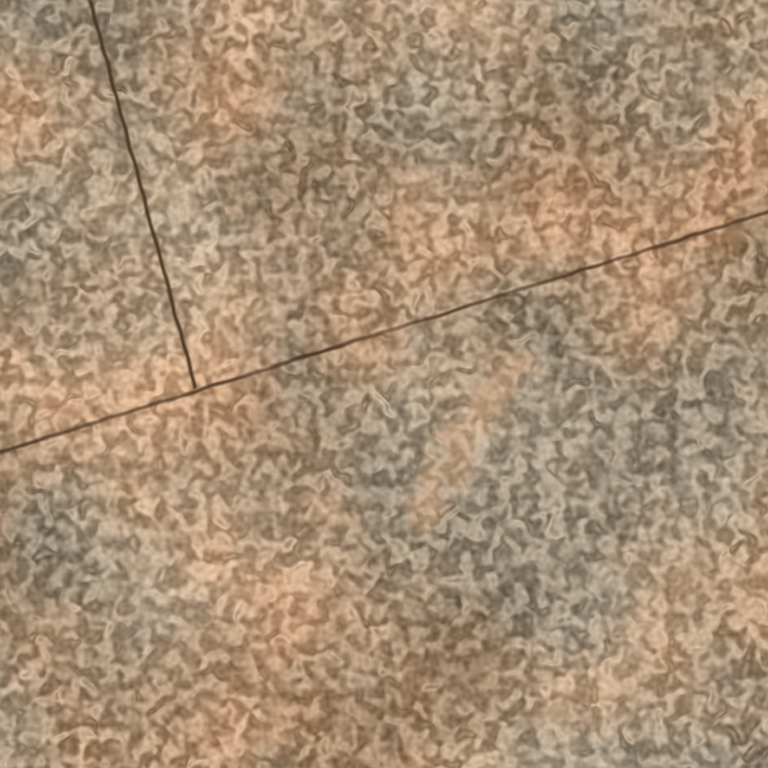
Reproduce this texture procedurally as a WebGL 1 fragment shader.

```glsl
precision highp float;

uniform vec2 u_resolution;

// Stone colours
const vec3 DARK_GRAIN = vec3(0.445, 0.362, 0.272);
const vec3 LIGHT_GRAIN = vec3(0.825, 0.728, 0.622);
const vec3 WARM_TINT = vec3(0.045, -0.004, -0.030);
const vec3 VEIN_COLOR = vec3(0.80, 0.65, 0.52);
const vec3 JOINT_COLOR = vec3(0.29, 0.21, 0.14);

// Grain: cells per canvas, folding of the noise into curls, contrast
const float CURL_SCALE = 60.0;
const float FINE_SCALE = 118.0;
const float CURL_FOLD = 5.6;
const float CURL_CONTRAST = 0.29;
const float FINE_CONTRAST = 0.42;
const float MEAN_TONE = 0.55;

// Stains: broad dark and warm areas
const float STAIN_SCALE = 3.6;
const float STAIN_CONTRAST = 0.42;

// Joints between slabs, in canvas units
const vec2 LONG_START = vec2(-0.10, 0.380);
const vec2 LONG_END = vec2(1.10, 0.755);
const vec2 SHORT_START = vec2(0.090, 1.10);
const vec2 SHORT_END = vec2(0.254, 0.497);
const float JOINT_HALF_WIDTH = 0.0023;
const float JOINT_SOFTNESS = 0.0024;
const float JOINT_WOBBLE = 0.0028;

// Pale vein
const vec2 VEIN_START = vec2(0.535, 0.315);
const vec2 VEIN_END = vec2(0.665, 0.535);
const float VEIN_RADIUS = 0.042;

vec2 hash22(vec2 p) {
  vec3 q = fract(p.xyx * vec3(0.1031, 0.1030, 0.0973));
  q += dot(q, q.yzx + 33.33);
  return fract((q.xx + q.yz) * q.zy);
}

float cornerSlope(vec2 cell, vec2 offset, vec2 f) {
  return dot(hash22(cell + offset) * 2.0 - 1.0, f - offset);
}

float gradientNoise(vec2 p) {
  vec2 cell = floor(p);
  vec2 f = p - cell;
  vec2 w = f * f * f * (f * (f * 6.0 - 15.0) + 10.0);
  float low = mix(cornerSlope(cell, vec2(0.0, 0.0), f), cornerSlope(cell, vec2(1.0, 0.0), f), w.x);
  float high = mix(cornerSlope(cell, vec2(0.0, 1.0), f), cornerSlope(cell, vec2(1.0, 1.0), f), w.x);
  return mix(low, high, w.y);
}

float fbm(vec2 p) {
  float sum = 0.0;
  float amplitude = 1.0;
  for (int i = 0; i < 4; i++) {
    sum += amplitude * gradientNoise(p);
    p = mat2(1.6, 1.2, -1.2, 1.6) * p + 17.3;
    amplitude *= 0.5;
  }
  return sum;
}

float segmentDistance(vec2 p, vec2 a, vec2 b) {
  vec2 along = b - a;
  float t = clamp(dot(p - a, along) / dot(along, along), 0.0, 1.0);
  return length(p - a - along * t);
}

// Short curled strokes: warped noise folded by a sine
float curledGrain(vec2 p) {
  vec2 q = p * CURL_SCALE + 40.0;
  vec2 warp = vec2(gradientNoise(q * 0.8 + 71.0), gradientNoise(q * 0.8 + 133.0));
  float phase = 2.2 * gradientNoise(q * 0.45 + 211.0);
  return sin(CURL_FOLD * gradientNoise(q + 0.9 * warp) + phase);
}

float jointMask(float d) {
  return 1.0 - smoothstep(JOINT_HALF_WIDTH - JOINT_SOFTNESS, JOINT_HALF_WIDTH + JOINT_SOFTNESS, d);
}

void main() {
  vec2 p = gl_FragCoord.xy / u_resolution;

  // Grain over broad stains
  float stain = fbm(p * STAIN_SCALE + 5.7);
  float warmth = fbm(p * STAIN_SCALE * 0.8 + 29.4) + 0.5 * stain;
  float clarity = 1.0 + 0.6 * gradientNoise(p * 14.0 + 90.0);
  float grain = CURL_CONTRAST * curledGrain(p) * clarity
              + FINE_CONTRAST * gradientNoise(p * FINE_SCALE + 300.0);
  float tone = MEAN_TONE + grain + STAIN_CONTRAST * stain;
  vec3 color = mix(DARK_GRAIN, LIGHT_GRAIN, clamp(tone, -0.22, 1.15));
  color += WARM_TINT * clamp(warmth * 2.5, -0.8, 1.2);

  // Ragged pale vein
  float veinDistance = segmentDistance(p, VEIN_START, VEIN_END) + 0.045 * fbm(p * 22.0);
  float vein = 1.0 - smoothstep(0.0, VEIN_RADIUS, veinDistance);
  color = mix(color, VEIN_COLOR + 0.16 * grain, 0.6 * vein);

  // Joints, the long one partly filled
  vec2 wobble = JOINT_WOBBLE * vec2(gradientNoise(p * 38.0), gradientNoise(p * 38.0 + 50.0));
  float longJoint = jointMask(segmentDistance(p + wobble, LONG_START, LONG_END));
  float shortJoint = jointMask(segmentDistance(p + wobble, SHORT_START, SHORT_END));
  float filling = clamp(0.78 + 0.6 * gradientNoise(p * 11.0 + 8.0), 0.5, 0.95);
  color = mix(color, JOINT_COLOR, max(longJoint * filling, shortJoint * 0.95));

  gl_FragColor = vec4(clamp(color, 0.0, 1.0), 1.0);
}
```
